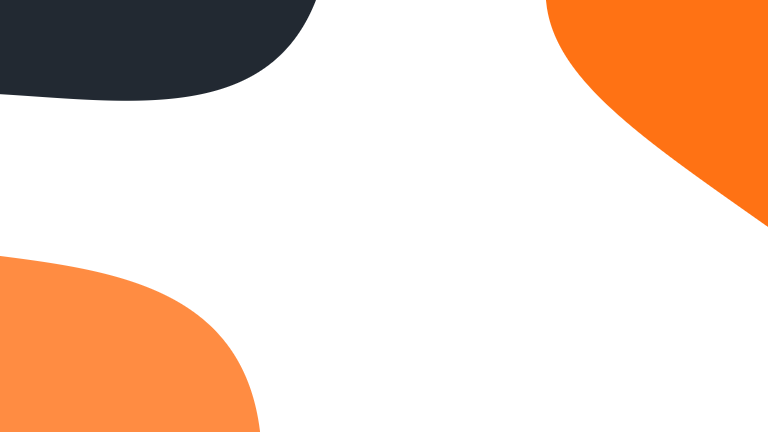
Write a WebGL 1 fragment shader that draws this background.

```glsl
precision highp float;

uniform vec2 u_resolution;

const float ASPECT = 16.0 / 9.0;
const vec3 WHITE = vec3(1.0);
const vec3 SLATE = vec3(0.133, 0.161, 0.196);
const vec3 ORANGE = vec3(1.0, 0.447, 0.078);
const vec3 APRICOT = vec3(1.0, 0.549, 0.259);

// Cubic control points, left to right, in canvas heights
const vec2 SLATE_A = vec2(0.0, 0.782);
const vec2 SLATE_B = vec2(0.301, 0.764);
const vec2 SLATE_C = vec2(0.620, 0.713);
const vec2 SLATE_D = vec2(0.7315, 1.0);

const vec2 ORANGE_A = vec2(1.264, 1.0);
const vec2 ORANGE_B = vec2(1.278, 0.8195);
const vec2 ORANGE_C = vec2(1.486, 0.6805);
const vec2 ORANGE_D = vec2(1.778, 0.4745);

const vec2 APRICOT_A = vec2(0.0, 0.4075);
const vec2 APRICOT_B = vec2(0.273, 0.3727);
const vec2 APRICOT_C = vec2(0.5625, 0.3287);
const vec2 APRICOT_D = vec2(0.602, 0.0);

vec2 cubic(vec2 a, vec2 b, vec2 c, vec2 d, float t) {
  float s = 1.0 - t;
  return s * s * s * a + 3.0 * s * s * t * b + 3.0 * s * t * t * c + t * t * t * d;
}

vec2 cubicTangent(vec2 a, vec2 b, vec2 c, vec2 d, float t) {
  float s = 1.0 - t;
  return normalize(s * s * (b - a) + 2.0 * s * t * (c - b) + t * t * (d - c));
}

// Approximate signed distance to a curve with rising x, positive above it
float heightAbove(vec2 p, vec2 a, vec2 b, vec2 c, vec2 d) {
  float t = 0.5;
  float stepSize = 0.25;
  for (int i = 0; i < 18; i++) {
    t += cubic(a, b, c, d, t).x < p.x ? stepSize : -stepSize;
    stepSize *= 0.5;
  }
  vec2 offset = p - cubic(a, b, c, d, t);
  vec2 tangent = cubicTangent(a, b, c, d, t);
  return tangent.x * offset.y - tangent.y * offset.x;
}

float coverage(float inside) {
  return clamp(inside * u_resolution.y + 0.5, 0.0, 1.0);
}

void main() {
  vec2 p = gl_FragCoord.xy / u_resolution * vec2(ASPECT, 1.0);

  float slate = heightAbove(p, SLATE_A, SLATE_B, SLATE_C, SLATE_D);
  float orange = heightAbove(p, ORANGE_A, ORANGE_B, ORANGE_C, ORANGE_D);
  float apricot = -heightAbove(p, APRICOT_A, APRICOT_B, APRICOT_C, APRICOT_D);

  // Corner shapes over the plain ground
  vec3 color = mix(WHITE, SLATE, coverage(slate));
  color = mix(color, ORANGE, coverage(orange));
  color = mix(color, APRICOT, coverage(apricot));
  gl_FragColor = vec4(color, 1.0);
}
```
